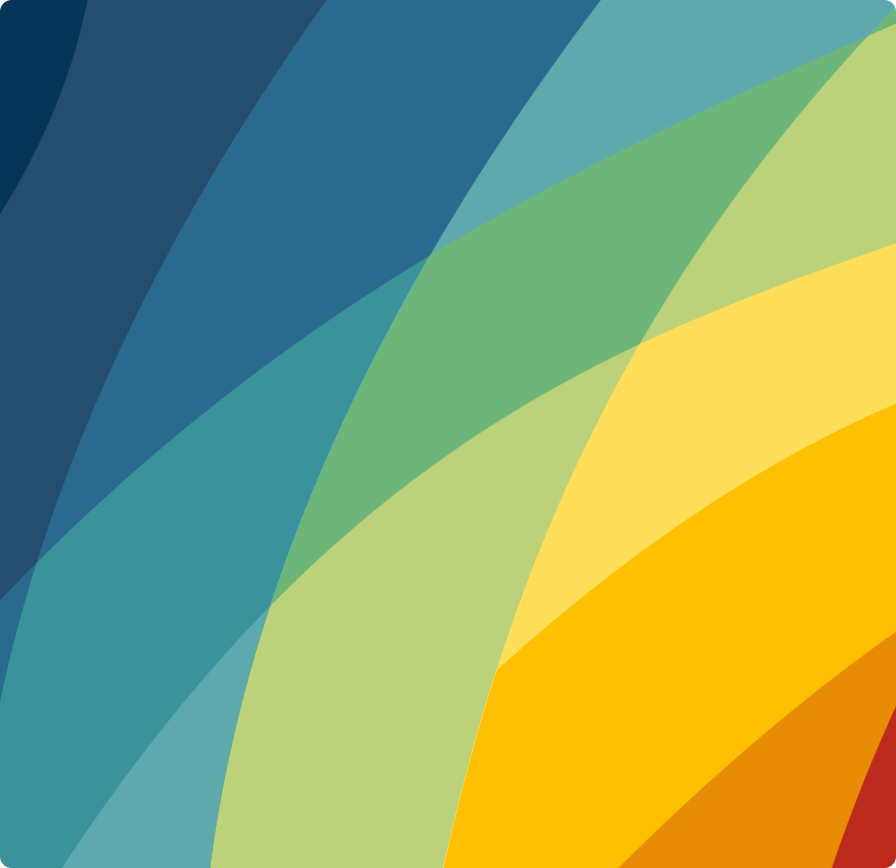
Give the GLSL for this background, as a WebGL 2 fragment shader.

```glsl
#version 300 es
precision highp float;

uniform vec2 u_resolution;
out vec4 outColor;

// Curves: offsets at four equal stations (0, 1/3, 2/3, 1), measured from the top left.
// Steep arcs give x along the height.
const vec4 STEEP_NAVY  = vec4(0.0977, -0.0581, -0.398, -0.920);
const vec4 STEEP_BLUE  = vec4(0.3646, 0.1667, 0.0354, -0.0284);
const vec4 STEEP_GREEN = vec4(0.6706, 0.4583, 0.3118, 0.2344);
const vec4 STEEP_GOLD  = vec4(1.0065, 0.7507, 0.5898, 0.4948);
const vec4 STEEP_RED   = vec4(1.5586, 1.2819, 1.0714, 0.9284);
// Shallow arcs give depth along the width.
const vec4 SHALLOW_TEAL   = vec4(0.6914, 0.3935, 0.1873, 0.0270);
const vec4 SHALLOW_LIME   = vec4(1.1146, 0.6658, 0.4205, 0.2803);
const vec4 SHALLOW_AMBER  = vec4(1.4633, 1.0067, 0.6741, 0.4650);
const vec4 SHALLOW_ORANGE = vec4(1.9353, 1.4271, 1.0243, 0.7278);

const float CORNER_RADIUS = 0.0135;
const vec3 PAPER = vec3(1.0);

// Colour ramp, from the cool corner to the warm one.
const int LAST_COLOR = 10;
const vec3 RAMP[11] = vec3[11](
    vec3(0.024, 0.208, 0.341), // navy
    vec3(0.145, 0.302, 0.431), // slate
    vec3(0.169, 0.416, 0.561), // blue
    vec3(0.227, 0.576, 0.608), // teal
    vec3(0.365, 0.663, 0.678), // pale teal
    vec3(0.427, 0.710, 0.471), // green
    vec3(0.733, 0.824, 0.478), // lime
    vec3(1.000, 0.871, 0.349), // yellow
    vec3(1.000, 0.753, 0.012), // amber
    vec3(0.906, 0.549, 0.016), // orange
    vec3(0.733, 0.165, 0.110)  // red
);

// Cubic through four equally spaced values, in Newton form.
float cubicThrough(vec4 values, float along) {
    float t = along * 3.0;
    vec3 first = values.yzw - values.xyz;
    vec2 second = first.yz - first.xy;
    float third = second.y - second.x;
    return values.x + t * (first.x + (t - 1.0) * (second.x / 2.0 + (t - 2.0) * third / 6.0));
}

// Antialiased coverage of the positive side of a field.
float coverage(float field) {
    return clamp(field / max(fwidth(field), 1e-6) + 0.5, 0.0, 1.0);
}

float rightOf(vec4 curve, vec2 p) {
    return coverage(p.x - cubicThrough(curve, p.y));
}

float below(vec4 curve, vec2 p) {
    return coverage(p.y - cubicThrough(curve, p.x));
}

vec3 rampColor(float level) {
    int index = clamp(int(floor(level)), 0, LAST_COLOR - 1);
    return mix(RAMP[index], RAMP[index + 1], clamp(level - float(index), 0.0, 1.0));
}

float roundedBox(vec2 p, vec2 halfSize, float radius) {
    vec2 q = abs(p) - halfSize + radius;
    return length(max(q, 0.0)) + min(max(q.x, q.y), 0.0) - radius;
}

void main() {
    vec2 uv = gl_FragCoord.xy / u_resolution;
    vec2 p = vec2(uv.x, 1.0 - uv.y);

    // Each arc crossed moves the colour along the ramp.
    float gold = rightOf(STEEP_GOLD, p);
    float level = rightOf(STEEP_NAVY, p) + rightOf(STEEP_BLUE, p)
                + 2.0 * rightOf(STEEP_GREEN, p) + gold
                + below(SHALLOW_TEAL, p) + below(SHALLOW_LIME, p);

    // The warm bands lie only inside the gold arc.
    level += gold * (below(SHALLOW_AMBER, p) + below(SHALLOW_ORANGE, p) + rightOf(STEEP_RED, p));

    // Rounded card corners.
    vec2 halfSize = 0.5 * vec2(u_resolution.x / u_resolution.y, 1.0);
    float card = roundedBox((uv - 0.5) * 2.0 * halfSize, halfSize, CORNER_RADIUS);
    float inside = clamp(0.5 - card * u_resolution.y, 0.0, 1.0);

    outColor = vec4(mix(PAPER, rampColor(level), inside), 1.0);
}
```
